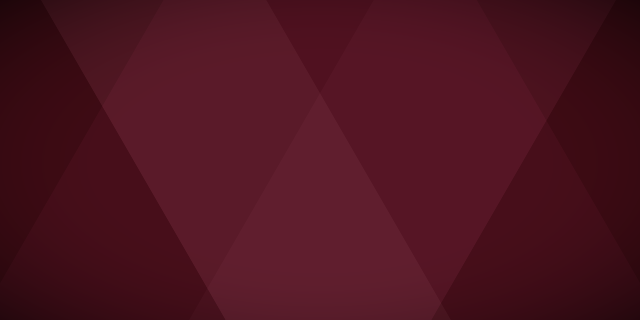
Give the GLSL for this background, as a WebGL 1 fragment shader.

```glsl
precision mediump float;

uniform vec2 u_resolution;

// Soft-edged strip covering start..end along a slanted axis
float band(float start, float end, float t) {
  float soft = 0.6 / u_resolution.y;
  return smoothstep(start - soft, start + soft, t)
       - smoothstep(end - soft, end + soft, t);
}

void main() {
  vec2 uv = gl_FragCoord.xy / u_resolution;

  // Slanted axes, measured along the top edge in canvas heights
  float drop = 0.577 * (1.0 - uv.y);
  float falling = uv.x * 2.0 - drop;
  float rising = uv.x * 2.0 + drop;

  // Wide wine-coloured bands, crossing over a dark base
  vec3 wine = vec3(0.035, 0.012, 0.023);
  vec3 color = vec3(0.243, 0.043, 0.078);
  color += wine * band(0.128, 1.490, falling);
  color += wine * band(0.511, 1.925, rising);

  // Narrower pale bands; their overlap is the bright central triangle
  color += vec3(0.039, 0.035, 0.035) * band(0.128, 0.832, falling);
  color += vec3(0.023, 0.016, 0.020) * band(1.168, 1.925, rising);

  // Elliptical vignette, flat in the middle and dark in the corners
  float radius = length((uv - vec2(0.5, 0.49)) * 2.0);
  float rim = max(radius - 0.65, 0.0);
  color *= 1.0 - 0.88 * rim * rim;

  gl_FragColor = vec4(color, 1.0);
}
```
